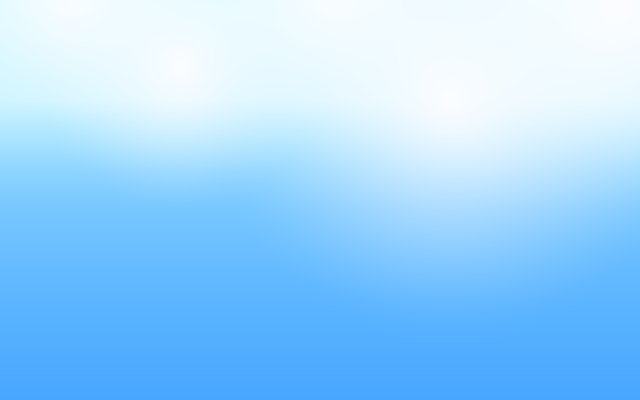
A WebGL 2 fragment shader for this background:

```glsl
#version 300 es
precision highp float;
// A soft daylight sky: a vertical blue gradient that pales upward,
// overlaid with round white glows that fade out like hazy clouds.
// Lengths are in canvas heights, with the origin at the lower left.

uniform vec2 u_resolution;
out vec4 fragColor;

const int STOP_COUNT = 7;
const int GLOW_COUNT = 5;

// Sky stops: colour in rgb, height in w.
const vec4 SKY_STOPS[STOP_COUNT] = vec4[](
    vec4(0.28, 0.65, 1.0, 0.00),
    vec4(0.36, 0.71, 1.0, 0.25),
    vec4(0.47, 0.78, 1.0, 0.48),
    vec4(0.55, 0.83, 1.0, 0.57),
    vec4(0.68, 0.90, 1.0, 0.66),
    vec4(0.82, 0.96, 1.0, 0.75),
    vec4(0.87, 0.98, 1.0, 1.00)
);

// Glows: centre in xy (x as a share of the width), radius, strength.
const vec4 GLOWS[GLOW_COUNT] = vec4[](
    vec4(0.280, 0.833, 0.37, 0.95),
    vec4(0.703, 0.750, 0.61, 0.95),
    vec4(0.111, 1.000, 0.32, 0.90),
    vec4(0.521, 1.010, 0.38, 0.85),
    vec4(0.965, 0.980, 0.62, 0.95)
);

const vec3 GLOW_COLOR = vec3(0.995, 0.99, 1.0);

// Blend through the stops from the ground up.
vec3 skyGradient(float height) {
    vec3 color = SKY_STOPS[0].rgb;
    for (int i = 1; i < STOP_COUNT; i++) {
        float low = SKY_STOPS[i - 1].w;
        float high = SKY_STOPS[i].w;
        float t = clamp((height - low) / (high - low), 0.0, 1.0);
        color = mix(color, SKY_STOPS[i].rgb, t);
    }
    return color;
}

// Bright at the centre, easing to nothing at the radius.
float glowAlpha(vec2 point, vec2 center, float radius) {
    float falloff = max(1.0 - distance(point, center) / radius, 0.0);
    return pow(falloff, 1.5);
}

void main() {
    float aspect = u_resolution.x / u_resolution.y;
    vec2 point = gl_FragCoord.xy / u_resolution.y;

    vec3 color = skyGradient(point.y);

    // Layer the glows over the sky.
    for (int i = 0; i < GLOW_COUNT; i++) {
        vec4 glow = GLOWS[i];
        vec2 center = vec2(glow.x * aspect, glow.y);
        float alpha = glow.w * glowAlpha(point, center, glow.z);
        color = mix(color, GLOW_COLOR, alpha);
    }

    fragColor = vec4(color, 1.0);
}
```
